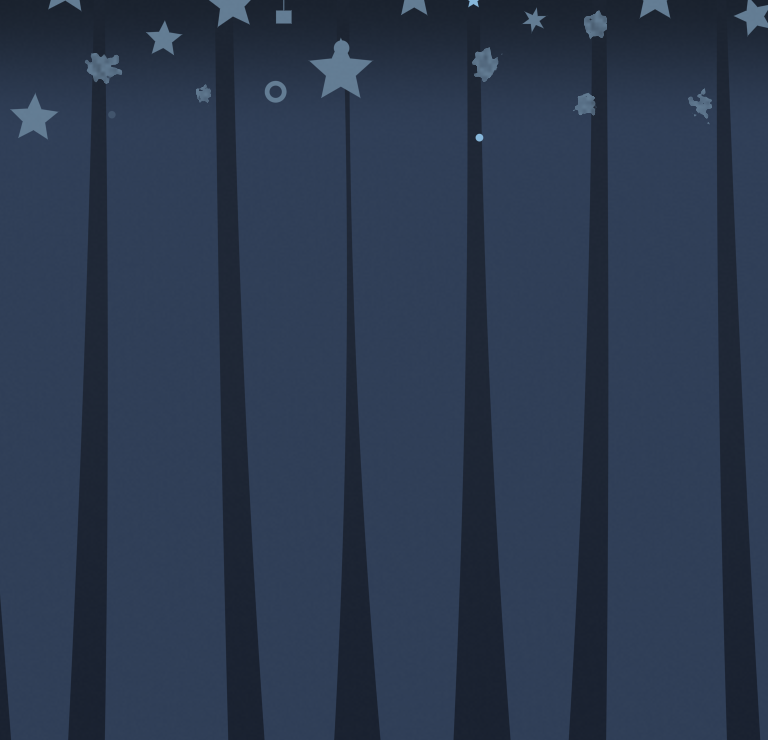
Write a WebGL 1 fragment shader that draws this background.

```glsl
precision highp float;

uniform vec2 u_resolution;

const float PI = 3.14159265;
const float ASPECT = 1.0364;
const vec3 SKY = vec3(0.188, 0.247, 0.343);
const vec3 SKY_TOP = vec3(0.102, 0.133, 0.18);
const vec3 TRUNK_LOW = vec3(0.102, 0.133, 0.19);
const vec3 TRUNK_HIGH = vec3(0.122, 0.155, 0.212);
const vec3 STAR = vec3(0.39, 0.49, 0.58);
const vec3 SPARK = vec3(0.53, 0.72, 0.86);
const float INNER = 0.47;
const float RAGGED = 0.55;
const float GRAIN = 0.008;

float hash(vec2 p) {
    return fract(sin(dot(p, vec2(127.1, 311.7))) * 43758.5453);
}

float noise(vec2 p) {
    vec2 i = floor(p);
    vec2 f = fract(p);
    f = f * f * (3.0 - 2.0 * f);
    return mix(mix(hash(i), hash(i + vec2(1.0, 0.0)), f.x),
               mix(hash(i + vec2(0.0, 1.0)), hash(i + vec2(1.0)), f.x), f.y);
}

float coverage(float dist) {
    float pixel = 1.0 / u_resolution.y;
    return 1.0 - smoothstep(-0.7 * pixel, 0.7 * pixel, dist);
}

// Parabola through its values at the bottom, middle and top
float curve(vec3 k, float t) {
    return dot(k, vec3(2.0 * (t - 0.5) * (t - 1.0), 4.0 * t * (1.0 - t), 2.0 * t * (t - 0.5)));
}

float trunk(vec2 p, vec3 left, vec3 right) {
    return max(curve(left, p.y) - p.x, p.x - curve(right, p.y));
}

// Star with straight sides; turn is clockwise
float star(vec2 d, float points, float radius, float inner, float turn) {
    float sector = PI / points;
    float a = atan(d.x, d.y) - turn;
    a = abs(mod(a + sector, 2.0 * sector) - sector);
    vec2 q = length(d) * vec2(cos(a), sin(a));
    vec2 tip = vec2(radius, 0.0);
    vec2 side = radius * inner * vec2(cos(sector), sin(sector)) - tip;
    return dot(q - tip, normalize(vec2(side.y, -side.x)));
}

float star5(vec2 d, float radius, float turn) {
    return star(d, 5.0, radius, INNER, turn);
}

// Torn paper scrap with an uneven outline
float scrap(vec2 d, float points, float radius, float inner) {
    float tear = noise(d / radius * 3.5 + points * 7.3) - 0.5;
    return star(d, points, radius, inner, 0.2) + RAGGED * radius * tear;
}

float box(vec2 d, vec2 halfSize) {
    vec2 q = abs(d) - halfSize;
    return max(q.x, q.y);
}

void main() {
    vec2 p = gl_FragCoord.xy / u_resolution * vec2(ASPECT, 1.0);

    // Sky with a shaded top
    vec3 color = mix(SKY, SKY_TOP, pow(smoothstep(0.81, 1.01, p.y), 1.15));

    // Tapered trunks
    float trunks = trunk(p, vec3(-0.08), vec3(0.015, -0.023, -0.061));
    trunks = min(trunks, trunk(p, vec3(0.092, 0.113, 0.127), vec3(0.1415, 0.1455, 0.141)));
    trunks = min(trunks, trunk(p, vec3(0.308, 0.297, 0.29), vec3(0.357, 0.329, 0.314)));
    trunks = min(trunks, trunk(p, vec3(0.451, 0.4675, 0.462), vec3(0.5135, 0.481, 0.4715)));
    trunks = min(trunks, trunk(p, vec3(0.612, 0.628, 0.63), vec3(0.689, 0.66, 0.6475)));
    trunks = min(trunks, trunk(p, vec3(0.7675, 0.7905, 0.799), vec3(0.818, 0.821, 0.818)));
    trunks = min(trunks, trunk(p, vec3(0.981, 0.97, 0.9675), vec3(1.026, 1.0, 0.98)));
    trunks = min(trunks, box(p - vec2(0.463, 0.98), vec2(0.0085, 0.04)));
    vec3 bark = mix(TRUNK_LOW, TRUNK_HIGH, smoothstep(0.0, 0.6, p.y));
    bark = mix(bark, SKY_TOP, 0.7 * smoothstep(0.8, 1.0, p.y));
    color = mix(color, bark, coverage(trunks));

    // Cut-out stars
    float stars = star5(p - vec2(0.046, 0.84), 0.034, 0.05);
    stars = min(stars, star5(p - vec2(0.221, 0.947), 0.0255, 0.06));
    stars = min(stars, star5(p - vec2(0.46, 0.904), 0.045, 0.0));
    stars = min(stars, length(p - vec2(0.461, 0.935)) - 0.0105);
    stars = min(stars, star5(p - vec2(0.313, 0.995), 0.037, -0.08));
    stars = min(stars, star5(p - vec2(0.089, 1.017), 0.038, 0.05));
    stars = min(stars, star5(p - vec2(0.559, 1.004), 0.03, 0.0));
    stars = min(stars, star5(p - vec2(0.884, 1.004), 0.035, 0.0));
    stars = min(stars, star5(p - vec2(1.018, 0.978), 0.028, -0.3));
    stars = min(stars, star(p - vec2(0.721, 0.973), 6.0, 0.017, 0.42, 0.2));

    // Hanging square and ring
    stars = min(stars, box(p - vec2(0.383, 0.977), vec2(0.0105, 0.0088)));
    stars = min(stars, box(p - vec2(0.383, 0.994), vec2(0.0007, 0.009)));
    stars = min(stars, abs(length(p - vec2(0.372, 0.876)) - 0.0115) - 0.0032);
    color = mix(color, STAR, coverage(stars));

    // Faded paper scraps
    float scraps = scrap(p - vec2(0.1375, 0.911), 7.0, 0.024, 0.7);
    scraps = min(scraps, scrap(p - vec2(0.656, 0.912), 8.0, 0.021, 0.75));
    scraps = min(scraps, scrap(p - vec2(0.8045, 0.965), 5.0, 0.018, 0.8));
    scraps = min(scraps, scrap(p - vec2(0.791, 0.8585), 6.0, 0.016, 0.85));
    scraps = min(scraps, scrap(p - vec2(0.946, 0.857), 5.0, 0.019, 0.5));
    scraps = min(scraps, scrap(p - vec2(0.275, 0.872), 5.0, 0.012, 0.7));
    color = mix(color, STAR, coverage(scraps) * mix(0.65, 1.0, noise(p * 180.0)));

    // Small lights
    color = mix(color, STAR, 0.35 * coverage(length(p - vec2(0.151, 0.845)) - 0.005));
    float sparks = min(length(p - vec2(0.647, 0.814)) - 0.0052, star5(p - vec2(0.639, 1.0), 0.012, 0.0));
    color = mix(color, SPARK, coverage(sparks));

    // Paper grain
    color += GRAIN * (noise(p * 330.0) - 0.5);
    gl_FragColor = vec4(color, 1.0);
}
```
